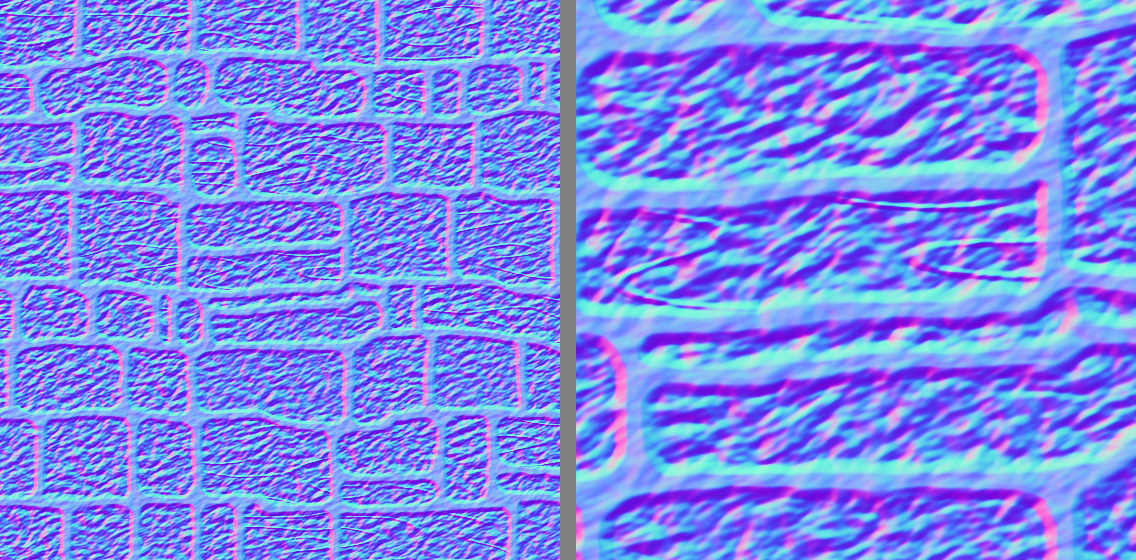
Left: the whole. Right: its middle third, enlarged.
Reproduce this texture map procedurally as a three.js fragment shader.

```glsl
// Tangent-space normal map of a rough, chiselled stone wall in uneven courses.
#define ROWS 7.6
#define COLUMNS 5.3
#define ROW_JITTER 0.5
#define COLUMN_JITTER 0.75
#define JOINT 0.0035
#define BEVEL 0.009
#define STONE_HEIGHT 0.013
#define GRAIN 1.15
#define GRAIN_SCALE 48.0
#define CRACK_DEPTH 0.004
#define SAMPLE_STEP 0.0018

varying vec2 vUv;

float hash(vec2 p) {
  vec3 q = fract(vec3(p.xyx) * vec3(0.1031, 0.1030, 0.0973));
  q += dot(q, q.yzx + 33.33);
  return fract((q.x + q.y) * q.z);
}

float corner(vec2 cell, vec2 offset) {
  float angle = 6.2832 * hash(cell);
  return dot(vec2(cos(angle), sin(angle)), offset);
}

float gradientNoise(vec2 p) {
  vec2 i = floor(p), f = p - i;
  vec2 u = f * f * f * (f * (f * 6.0 - 15.0) + 10.0);
  vec2 e = vec2(1.0, 0.0);
  return mix(mix(corner(i, f), corner(i + e, f - e), u.x),
             mix(corner(i + e.yx, f - e.yx), corner(i + 1.0, f - 1.0), u.x), u.y);
}

// Jittered one-dimensional partition
float edge(float i, float seed, float jitter) {
  return i + jitter * (hash(vec2(i, seed) + 40.0) - 0.5);
}

float cellIndex(float v, float seed, float jitter) {
  float i = floor(v);
  if (v < edge(i, seed, jitter)) return i - 1.0;
  return v < edge(i + 1.0, seed, jitter) ? i : i + 1.0;
}

// Depth inside the stone around p; id identifies that stone
float stoneInset(vec2 p, out vec2 id) {
  float row = cellIndex(p.y * ROWS, 3.0, ROW_JITTER);
  float shift = 7.0 * hash(vec2(row, 71.0)), seed = row + 17.0;
  float column = cellIndex(p.x * COLUMNS + shift, seed, COLUMN_JITTER);
  vec2 lo = vec2((edge(column, seed, COLUMN_JITTER) - shift) / COLUMNS,
                 edge(row, 3.0, ROW_JITTER) / ROWS);
  vec2 hi = vec2((edge(column + 1.0, seed, COLUMN_JITTER) - shift) / COLUMNS,
                 edge(row + 1.0, 3.0, ROW_JITTER) / ROWS);
  id = vec2(column, row) + 20.0;

  // Some stones are split into strips or narrow blocks
  float kind = hash(id + 3.7);
  vec2 cut = mix(lo, hi, mix(0.28, 0.72, hash(id + 9.1)));
  if (kind < 0.2) {
    if (p.y < cut.y) hi.y = cut.y;
    else { lo.y = cut.y; id += 0.37; }
  } else if (kind < 0.32) {
    if (p.x < cut.x) hi.x = cut.x;
    else { lo.x = cut.x; id += 0.37; }
  }

  vec2 halfSize = 0.5 * (hi - lo) - JOINT;
  float radius = min(mix(0.006, 0.034, hash(id + 5.3)), min(halfSize.x, halfSize.y));
  vec2 d = abs(p - 0.5 * (lo + hi)) - halfSize + radius;
  return radius - length(max(d, 0.0)) - min(max(d.x, d.y), 0.0);
}

// Slanted chisel marks in three octaves, the coarsest with creases
float grain(vec2 p) {
  vec2 q = GRAIN_SCALE * vec2(0.55 * dot(p, vec2(0.906, 0.423)), dot(p, vec2(-0.423, 0.906)));
  float coarse = gradientNoise(q);
  float sum = -0.75 * sqrt(coarse * coarse + 0.004);
  sum += 0.7 * gradientNoise(q * 2.1 + 13.0) / 2.1;
  sum += 0.6 * gradientNoise(q * 4.2 + 29.0) / 4.2;
  return GRAIN * sum / GRAIN_SCALE;
}

// x: height, y: stone coverage
vec2 surface(vec2 p) {
  float bend = gradientNoise(p * 4.0 + 7.0);
  float ledge = smoothstep(-0.06, 0.06, gradientNoise(p * 3.0 + 51.0));
  vec2 wobble = vec2(gradientNoise(p * 17.0 + 3.0), gradientNoise(p * 17.0 + 31.0));
  vec2 warped = p + vec2(0.008 * bend, 0.02 * bend + 0.014 * ledge) + 0.005 * wobble;

  vec2 id;
  float rough = grain(p + 0.006 * wobble);
  float inset = stoneInset(warped, id) + 0.12 * rough;
  float stone = smoothstep(0.0, BEVEL, inset);
  float crackLine = abs(gradientNoise(p * vec2(6.0, 26.0) + id * 3.1));
  float crack = (1.0 - smoothstep(0.0, 0.07, crackLine)) * step(0.72, hash(id + 2.2));
  float height = stone * (STONE_HEIGHT - CRACK_DEPTH * crack);
  height += rough * mix(0.25, mix(0.85, 1.2, hash(id + 1.4)), stone);
  return vec2(height, stone);
}

void main() {
  vec2 e = vec2(SAMPLE_STEP, 0.0);
  vec2 here = surface(vUv);
  vec2 slope = vec2(here.x - surface(vUv + e).x, surface(vUv + e.yx).x - here.x) / SAMPLE_STEP;

  // Mortar tilt, then steeper right-hand faces than left-hand ones
  slope += (1.0 - here.y) * vec2(0.25, 0.35);
  float lean = max(slope.x, -0.8);
  slope.x = 0.8 * lean + 0.5 * lean * lean - 0.2;

  vec2 tilt = slope / sqrt(1.0 + dot(slope, slope));
  gl_FragColor = vec4(0.5 + 0.5 * tilt, 1.0 - 0.16 * dot(tilt, tilt), 1.0);
}
```
